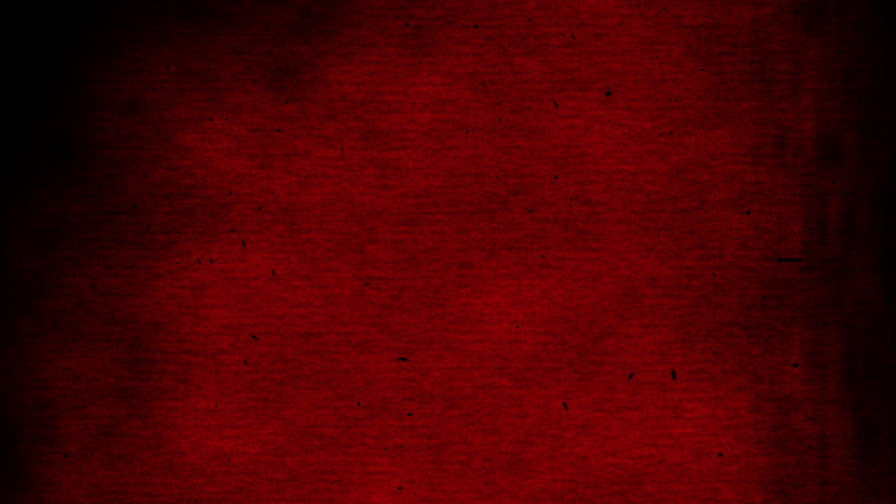
Write a Shadertoy shader that draws this texture.

```glsl
// Worn deep-red board: uneven edge shadows over ribbed, fibrous cloth.
// Layered value noise makes clouds, grime and grain; a jittered grid
// scatters small dark chips on top.

const float TAU = 6.2831853;
const vec3 RED = vec3(0.415, 0.0, 0.011);

float hash(vec2 p) {
    vec3 q = fract(vec3(p.xyx) * 0.1031);
    q += dot(q, q.yzx + 33.33);
    return fract((q.x + q.y) * q.z);
}

float noise(vec2 p) {
    vec2 cell = floor(p);
    vec2 f = fract(p);
    f = f * f * (3.0 - 2.0 * f);
    float low = mix(hash(cell), hash(cell + vec2(1, 0)), f.x);
    float high = mix(hash(cell + vec2(0, 1)), hash(cell + vec2(1, 1)), f.x);
    return mix(low, high, f.y);
}

float fbm(vec2 p, int octaves) {
    float sum = 0.0, total = 0.0, amp = 0.5;
    for (int i = 0; i < octaves; i++) {
        sum += amp * noise(p);
        total += amp;
        amp *= 0.55;
        p = mat2(1.6, 0.0, 0.0, 2.0) * p + 17.3;
    }
    return sum / total;
}

// Broad lighting: heavy shade at the upper left, softer along the right.
float edgeLight(vec2 p) {
    float left = smoothstep(-0.15, 0.5, p.x - 0.28 * p.y * p.y);
    float right = 1.0 - smoothstep(1.3, 1.95, p.x + 0.1 * p.y);
    float top = smoothstep(0.6, 1.0, p.y) * (1.0 - smoothstep(0.7, 1.2, p.x));
    return left * right * (1.0 - 0.4 * top);
}

// Cloudy stains, with vertical scuffs growing towards the right side.
float grime(vec2 p) {
    float stain = fbm(p * 7.0 + 4.0, 6);
    float scuff = fbm(p * vec2(38.0, 7.0) + 9.0, 4);
    return mix(stain, scuff, 0.5 * smoothstep(1.2, 1.6, p.x));
}

// Fine surface variation around zero: fibres, grain and horizontal ribs.
float weave(vec2 p) {
    float fibre = fbm(p * vec2(38.0, 130.0), 3) - 0.5;
    float grain = noise(p * 215.0 + 51.0) - 0.5;
    float wobble = noise(p * vec2(5.0, 3.0)) * 0.8;
    float rib = sin(TAU * (54.0 * p.y + wobble));
    return 0.45 * fibre + 0.32 * grain + 0.035 * rib;
}

// Ragged, randomly turned chips, at most one in each grid cell.
float chips(vec2 p, float cells, float chance, float size, float soft) {
    vec2 id = floor(p * cells);
    vec2 jitter = vec2(hash(id + 3.1), hash(id + 8.7));
    vec2 d = p - (id + 0.25 + 0.5 * jitter) / cells;
    float turn = TAU * hash(id + 21.4);
    d = mat2(cos(turn), -sin(turn), sin(turn), cos(turn)) * d;
    d.x *= mix(0.35, 1.0, hash(id + 34.2));
    float radius = size * mix(0.4, 1.0, hash(id + 45.9));
    radius *= 0.6 + 0.8 * noise(p * 260.0);
    float present = step(hash(id + 60.3), chance);
    return present * (1.0 - smoothstep(-soft, soft, length(d) - radius));
}

// A single short horizontal gouge.
float gouge(vec2 p, vec2 centre, float halfLength, float radius, float soft) {
    vec2 d = p - centre;
    d.x -= clamp(d.x, -halfLength, halfLength);
    float ragged = radius * (0.6 + 0.8 * noise(p * 150.0));
    return 1.0 - smoothstep(-soft, soft, length(d) - ragged);
}

void mainImage(out vec4 fragColor, in vec2 fragCoord) {
    vec2 p = fragCoord / iResolution.xy * vec2(16.0 / 9.0, 1.0);
    float soft = 0.8 / iResolution.y;

    // Grime breaks up the half-lit borders most strongly.
    float light = edgeLight(p);
    light += (grime(p) - 0.5) * 3.5 * light * (1.0 - light);
    light = clamp(light, 0.0, 1.0);

    // Clouds and weave vary the lit cloth, with more contrast in shade.
    float cloud = fbm(p * vec2(5.0, 7.0) + 31.0, 5) - 0.5;
    float variation = 0.5 * cloud + weave(p) * mix(1.9, 1.0, light);
    float tone = light * max(0.0, 1.0 + variation);

    // Chips gather in loose groups; the fine ones are fainter.
    float groups = smoothstep(0.45, 0.65, noise(p * 4.0 + 12.0));
    float damage = chips(p, 13.0, 0.11, 0.0048, soft);
    damage = max(damage, 0.8 * chips(p + 5.0, 32.0, 0.13 * groups, 0.003, soft));
    damage = max(damage, gouge(p, vec2(1.567, 0.484), 0.02, 0.0038, soft));
    tone *= 1.0 - 0.88 * damage;

    fragColor = vec4(RED * tone, 1.0);
}
```
